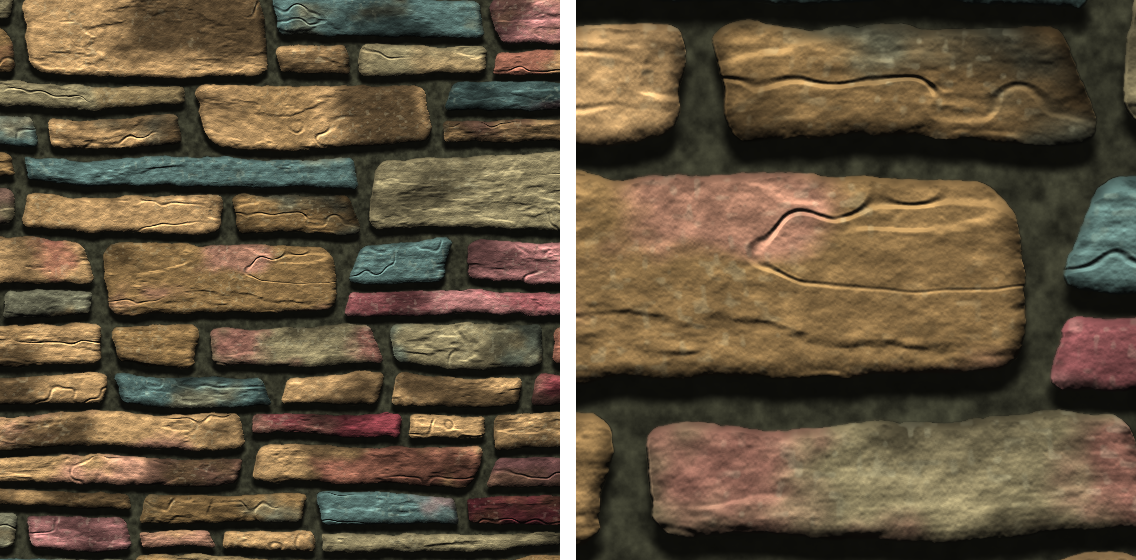
Left: the whole. Right: its middle third, enlarged.
A Shadertoy shader for this texture:

```glsl
const float COURSES = 7.0;        // double-height courses per canvas
const float COLUMNS = 2.1;        // blocks per course
const float BIG_SHARE = 0.27;     // blocks left as one tall stone
const float SPLIT_SHARE = 0.42;   // thin stones cut once more across
const float GAP = 0.0065;         // half the joint width
const float BEVEL = 0.014;
const float SHADOW_DROP = 0.014;
const float SLOPE_STEP = 0.0016;
const float LIGHT = 1.02;
const vec3 MORTAR = vec3(0.25, 0.25, 0.19);
const vec3 JOINT_SHADOW = vec3(0.035, 0.035, 0.025);
const vec3 LICHEN = vec3(0.72, 0.72, 0.60);

// Tan, brown, olive, slate, burgundy, pink
const vec3 PALETTE[6] = vec3[6](
    vec3(0.66, 0.53, 0.36), vec3(0.49, 0.39, 0.25), vec3(0.50, 0.46, 0.34),
    vec3(0.31, 0.40, 0.38), vec3(0.49, 0.23, 0.25), vec3(0.66, 0.45, 0.43));
const float SHARES[5] = float[5](0.31, 0.52, 0.68, 0.85, 0.93);

struct Stone { vec2 lo; vec2 hi; float seed; };

float hash(vec2 p) {
    vec3 q = fract(p.xyx * 0.1031);
    q += dot(q, q.yzx + 33.33);
    return fract((q.x + q.y) * q.z);
}

float noise(vec2 p) {
    vec2 i = floor(p), f = fract(p);
    f = f * f * (3.0 - 2.0 * f);
    return mix(mix(hash(i), hash(i + vec2(1, 0)), f.x),
               mix(hash(i + vec2(0, 1)), hash(i + vec2(1, 1)), f.x), f.y);
}

float fbm(vec2 p) {
    float sum = 0.0, amp = 0.5;
    for (int i = 0; i < 5; i++) {
        sum += amp * noise(p);
        p = p * 2.03 + 17.3;
        amp *= 0.5;
    }
    return sum;
}

// Irregular 1D grid
float edge(float i, float row) { return i + 0.4 * (hash(vec2(i, row)) - 0.5); }

float cellIndex(float x, float row) {
    float i = floor(x);
    if (x < edge(i, row)) return i - 1.0;
    return x >= edge(i + 1.0, row) ? i + 1.0 : i;
}

// Courses hold blocks; blocks are cut flat, then across
Stone findStone(vec2 p) {
    Stone s;
    float row = cellIndex(p.y * COURSES, 3.0);
    float shift = 5.0 * hash(vec2(row, 8.0));
    float col = cellIndex(p.x * COLUMNS + shift, row + 20.0);
    s.lo = vec2((edge(col, row + 20.0) - shift) / COLUMNS, edge(row, 3.0) / COURSES);
    s.hi = vec2((edge(col + 1.0, row + 20.0) - shift) / COLUMNS, edge(row + 1.0, 3.0) / COURSES);
    vec2 id = vec2(col, row) + 40.0;
    if (hash(id) > BIG_SHARE) {
        float cut = mix(s.lo.y, s.hi.y, mix(0.34, 0.66, hash(id + 7.7)));
        if (p.y > cut) { s.lo.y = cut; id += 61.0; } else s.hi.y = cut;
        if (hash(id + 3.3) < SPLIT_SHARE) {
            cut = mix(s.lo.x, s.hi.x, mix(0.3, 0.7, hash(id + 5.1)));
            if (p.x > cut) { s.lo.x = cut; id += 133.0; } else s.hi.x = cut;
        }
    }
    s.seed = hash(id + 0.37);
    return s;
}

float pick(Stone s, float k) { return hash(vec2(s.seed * 91.7, k)); }

vec2 warp(vec2 p) {
    return p + 0.018 * (vec2(noise(p * 9.0 + 5.0), noise(p * vec2(6, 9) + 31.0)) - 0.5);
}

// Slanted, tapered box with a ragged outline
float outline(vec2 p, Stone s) {
    vec2 r = p - 0.5 * (s.lo + s.hi), h = 0.5 * (s.hi - s.lo) - GAP;
    float slant = 0.6 * (pick(s, 1.0) - 0.5);
    h.x -= abs(slant) * h.y;
    r.x += slant * r.y;
    float side = pick(s, 2.0) < 0.5 ? -1.0 : 1.0;
    h.y *= 1.0 - 0.22 * pick(s, 3.0) * clamp(0.5 + 0.5 * side * r.x / h.x, 0.0, 1.0);
    float radius = 0.42 * h.y;
    vec2 q = abs(r) - h + radius;
    float d = length(max(q, 0.0)) + min(max(q.x, q.y), 0.0) - radius;
    return d + 0.012 * (fbm(p * vec2(28, 36) + s.seed * 50.0) - 0.48);
}

// Rounded rim, chipped ledges, strata, cracks and grain
float relief(vec2 p, Stone s) {
    float rim = 1.0 - clamp(-outline(p, s) / BEVEL, 0.0, 1.0);
    vec2 q = p + s.seed * 37.0;
    float ledge = smoothstep(0.45, 0.53, fbm(q * vec2(6, 17)));
    float crack = 1.0 - smoothstep(0.0, 0.05, abs(noise(q * vec2(4, 24)) + 0.25 * noise(q * 45.0) - 0.62));
    float cracked = smoothstep(0.45, 0.65, noise(q * vec2(5, 8) + 9.0));
    return 0.010 * sqrt(1.0 - rim * rim) + 0.0035 * ledge
         + 0.008 * pick(s, 4.0) * fbm(q * vec2(9, 55))
         + 0.0036 * fbm(q * vec2(75, 105)) - 0.003 * crack * cracked;
}

vec3 stoneColour(vec2 p, Stone s) {
    float r = pick(s, 5.0);
    int base = 0;
    for (int i = 0; i < 5; i++) base += int(r > SHARES[i]);
    int tint = int(6.0 * pick(s, 6.0));
    vec2 q = p + s.seed * 37.0;
    vec3 c = mix(PALETTE[base], PALETTE[tint], 0.5 * smoothstep(0.48, 0.66, fbm(q * vec2(7, 10))));
    c *= mix(0.5, 1.08, smoothstep(0.28, 0.52, fbm(q * vec2(6, 11) + 13.0)));
    c *= 0.72 + 0.56 * fbm(q * vec2(70, 110));
    return mix(c, LICHEN, 0.22 * smoothstep(0.62, 0.9, noise(q * 190.0)) * smoothstep(0.4, 0.65, fbm(q * 14.0)));
}

void mainImage(out vec4 fragColor, in vec2 fragCoord) {
    vec2 uv = fragCoord / iResolution.y;
    vec2 p = warp(uv);
    Stone s = findStone(p);
    float d = outline(p, s);

    // Light from above, slightly left
    float h = relief(p, s);
    float slope = (h - relief(p + vec2(0, SLOPE_STEP), s)) + 0.35 * (h - relief(p - vec2(SLOPE_STEP, 0), s));
    float shade = LIGHT + 0.62 * clamp(slope / SLOPE_STEP, -1.4, 0.9);
    shade *= mix(0.6, 1.0, smoothstep(0.0, 0.012, -d));
    vec3 stone = stoneColour(p, s) * shade;

    // Mortar, shaded by the stone above
    vec2 above = warp(uv + vec2(0, SHADOW_DROP));
    float shadow = smoothstep(0.005, -0.004, outline(above, findStone(above)));
    vec3 joint = mix(MORTAR * (0.35 + fbm(uv * 120.0)), JOINT_SHADOW, 0.92 * shadow);

    float soft = max(1.0 / iResolution.y, 0.0012);
    fragColor = vec4(mix(joint, stone, smoothstep(soft, -soft, d)), 1.0);
}
```
